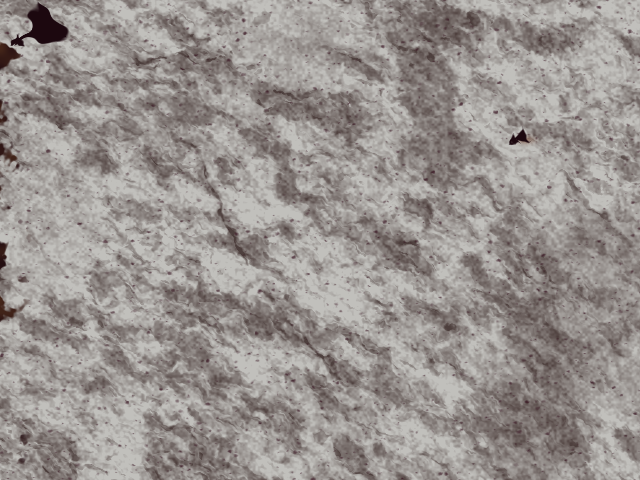
A Shadertoy shader for this texture:

```glsl
// A thin section of pale weathered rock: rough sheared noise gives slanting
// mottles, broad noise gives brown clouds, and distance fields add altered
// patches, a curved fracture, fine specks and a few opaque grains.

#define PALE vec3(0.745, 0.74, 0.725)
#define BROWN vec3(0.405, 0.36, 0.35)
#define RUST vec3(0.27, 0.15, 0.10)
#define OPAQUE vec3(0.11, 0.03, 0.06)
#define BASE_TONE 0.26
#define STREAK_CONTRAST 1.5
#define CLOUD_CONTRAST 0.6
#define GRAIN_CONTRAST 0.42
#define PATCH_COUNT 34
#define SPECK_DENSITY 0.22

float hash(vec2 p) {
    return fract(sin(dot(p, vec2(127.1, 311.7))) * 43758.5453);
}

float noise(vec2 p) {
    vec2 i = floor(p), f = fract(p);
    f = f * f * (3.0 - 2.0 * f);
    vec2 e = vec2(0.0, 1.0);
    return mix(mix(hash(i), hash(i + e.yx), f.x),
               mix(hash(i + e.xy), hash(i + e.yy), f.x), f.y);
}

// Four octaves; a higher gain gives a rougher field
float fbm(vec2 p, float gain) {
    float sum = 0.0, amp = (1.0 - gain) / (1.0 - pow(gain, 4.0));
    for (int i = 0; i < 4; i++) {
        sum += amp * noise(p);
        p = mat2(0.98, 0.17, -0.17, 0.98) * p * 2.03 + 17.3;
        amp *= gain;
    }
    return sum;
}

// Soft elliptical region, 1 at the centre
float region(vec2 p, vec2 centre, vec2 radius) {
    vec2 q = (p - centre) / radius;
    return exp(-dot(q, q));
}

// Angular grain with a ragged outline
float opaqueGrain(vec2 p, vec2 centre, float r, float px) {
    vec2 q = p - centre, w = p * 1.7 / r;
    q += (vec2(noise(w), noise(w + 31.0)) - 0.5) * r * 0.6;
    float d = max(abs(q.x) * 0.87 + q.y * 0.5, -q.y) - r * 0.55;
    return 1.0 - smoothstep(-px, px, d);
}

// Scattered brown altered crystals, mostly upright
float alteredPatches(vec2 p, vec2 ragged) {
    float cover = 0.0;
    for (int i = 0; i < PATCH_COUNT; i++) {
        float k = float(i);
        vec2 centre = vec2(hash(vec2(k, 1.0)) * 1.33, hash(vec2(k, 2.0)));
        vec2 size = mix(vec2(0.009, 0.011), vec2(0.020, 0.034), hash(vec2(k, 3.0)));
        float d = length((p - centre + ragged * 0.05) / size);
        cover = max(cover, (1.0 - smoothstep(0.75, 1.2, d)) * mix(0.4, 1.0, hash(vec2(k, 4.0))));
    }
    vec2 q = abs(p - vec2(0.90, 0.775) + ragged * 0.06) - vec2(0.044, 0.085);
    return max(cover, 1.0 - smoothstep(-0.006, 0.008, max(q.x, q.y)));
}

// Tiny ragged specks, one at most in each cell
float specks(vec2 p, float px) {
    float cover = 0.0;
    vec2 rough = vec2(noise(p * 210.0), noise(p * 210.0 + 50.0)) - 0.5;
    for (int i = 0; i < 3; i++) {
        float scale = 27.0 + 21.0 * float(i);
        vec2 g = p * scale + float(i) * 7.7, id = floor(g);
        vec2 centre = 0.25 + 0.5 * vec2(hash(id + 3.1), hash(id + 8.4));
        float r = mix(0.0008, 0.0032, pow(hash(id + 5.7), 4.0));
        vec2 q = (fract(g) - centre) / scale + rough * 0.003;
        float d = length(q * vec2(0.7, 1.0)) - r;
        float dark = step(hash(id), SPECK_DENSITY) * mix(0.3, 0.95, hash(id + 2.2));
        cover = max(cover, dark * (1.0 - smoothstep(-px, px, d)));
    }
    return cover;
}

void mainImage(out vec4 fragColor, in vec2 fragCoord) {
    vec2 p = fragCoord / iResolution.y;
    float px = 1.0 / iResolution.y;
    vec2 ragged = vec2(fbm(p * 24.0, 0.6), fbm(p * 24.0 + 40.0, 0.6)) - 0.5;

    // Broad clouds, murky ground and clear pockets
    float cloud = fbm(p * 5.5 + ragged * 0.6 + 11.0, 0.6);
    vec2 edge = p + ragged * 0.12;
    float murk = region(edge, vec2(1.24, 0.42), vec2(0.16, 0.17))
               + region(edge, vec2(1.11, 0.13), vec2(0.12, 0.17))
               + 0.5 * region(edge, vec2(0.12, 0.23), vec2(0.17, 0.10))
               + 0.45 * region(edge, vec2(0.47, 0.82), vec2(0.16, 0.07));
    murk = smoothstep(0.15, 0.8, murk);
    float pocket = region(edge, vec2(0.10, 0.53), vec2(0.12, 0.16))
                 + region(edge, vec2(0.61, 0.92), vec2(0.11, 0.09))
                 + region(edge, vec2(1.29, 0.21), vec2(0.08, 0.06));
    pocket = smoothstep(0.3, 0.5, pocket);

    // Gritty slanting mottles, steeper toward the base
    vec2 flow = vec2(p.x, p.y + 0.46 * p.x - 0.22 * p.x * p.y) + ragged * 0.04;
    float streak = fbm(flow * vec2(15.0, 29.0), 0.72);
    float fine = noise(flow * vec2(75.0, 125.0) + 5.0) - 0.5;
    float cluster = smoothstep(0.35, 0.65, noise(flow * vec2(9.0, 18.0) + 33.0));
    float dash = smoothstep(0.70, 0.86, noise(flow * vec2(52.0, 112.0) + 60.0)) * cluster;
    float grain = noise(p * 185.0) - 0.5;

    float tone = BASE_TONE + CLOUD_CONTRAST * (cloud - 0.5) + 0.30 * murk;
    float mottle = STREAK_CONTRAST * (streak - 0.5);
    mottle += 0.22 * smoothstep(0.50, 0.60, streak) + 0.40 * fine + 0.38 * dash;
    tone += mottle * mix(1.0, 0.4, max(pocket, 0.6 * murk));
    tone += GRAIN_CONTRAST * grain - 0.05 * pocket;
    tone = mix(tone, 0.78 + 0.5 * grain + 0.6 * fine, 0.75 * alteredPatches(p, ragged));

    // Curved fracture and faint wandering fissures
    float t = 0.71 - p.y;
    float fracture = abs(p.x - 0.41 - 0.22 * t - 0.74 * t * t + ragged.x * 0.035);
    fracture /= length(vec2(1.0, 0.22 + 1.48 * t));
    float extent = smoothstep(-0.03, 0.04, t) * (1.0 - smoothstep(0.52, 0.64, t));
    float broken = smoothstep(0.3, 0.6, noise(p * 42.0));
    tone += extent * (0.45 * broken * (1.0 - smoothstep(0.001, 0.005, fracture)) + 0.24 * exp(-fracture * 130.0));
    float fissure = 1.0 - smoothstep(0.003, 0.014, abs(fbm(p * 3.2 + 70.0, 0.5) - 0.5));
    tone += 0.22 * fissure * smoothstep(0.45, 0.65, noise(p * 9.0 + 9.0));

    vec3 color = mix(PALE, BROWN, clamp(tone, -0.03, 1.3));
    color = mix(color, OPAQUE * 1.8, 0.75 * specks(p, px));

    // Rusty left margin and opaque grains
    float rust = smoothstep(0.62, 0.70, fbm(p * 17.0 + 4.0, 0.6) + 0.14 * exp(-p.x * 45.0) - 0.04);
    color = mix(color, mix(RUST, OPAQUE, noise(p * 40.0)), rust * (1.0 - smoothstep(0.03, 0.08, p.x)));
    color = mix(color, RUST * 1.5, 0.6 * region(p, vec2(1.095, 0.708), vec2(0.018, 0.008)));
    float ore = max(opaqueGrain(p, vec2(0.09, 0.945), 0.050, px), opaqueGrain(p, vec2(0.037, 0.915), 0.014, px));
    ore = max(ore, opaqueGrain(p, vec2(0.125, 0.93), 0.015, px));
    ore = max(ore, opaqueGrain(p, vec2(1.087, 0.717), 0.018, px));
    ore = max(ore, opaqueGrain(p, vec2(1.072, 0.708), 0.012, px));
    color = mix(color, OPAQUE, ore);

    fragColor = vec4(color, 1.0);
}
```
